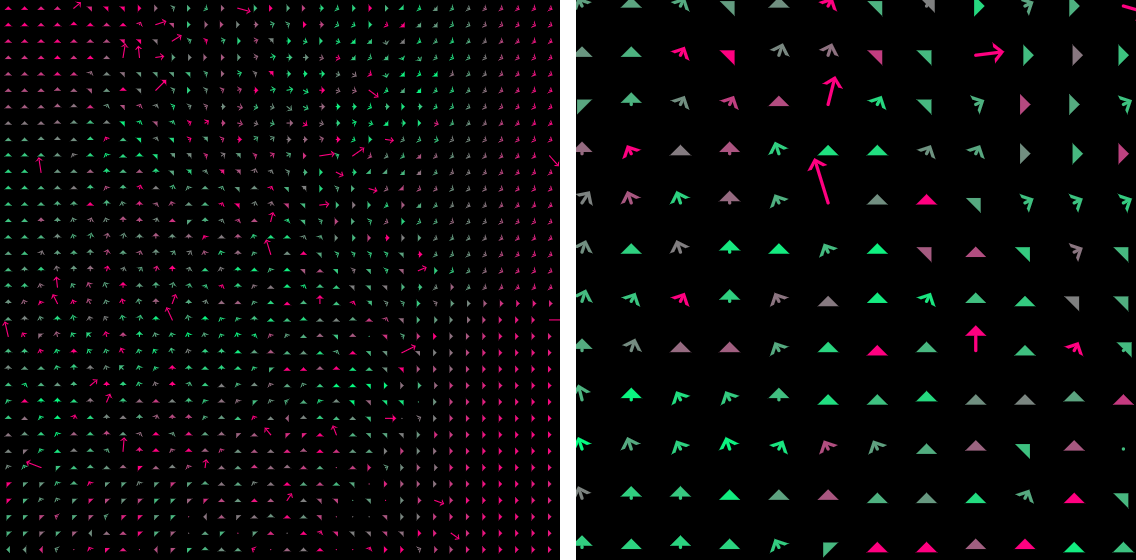
Left: the whole. Right: its middle third, enlarged.
A WebGL 1 fragment shader for this pattern:

```glsl
precision highp float;
// A 34 by 34 grid of small arrows showing a flow field on black.
// Each arrow's step is rounded to whole units, so headings snap; its colour
// runs from green (calm) to pink (hot), with a few long stray arrows.

uniform vec2 u_resolution;

const float UNITS = 512.0;              // canvas side in drawing units
const float COUNT = 34.0;               // arrows across and down
const float PITCH = 15.0;               // spacing of arrow tails
const vec2  FIRST = vec2(7.5, 9.5);     // tail of the lower left arrow
const float HALF_LINE = 0.5;            // half the shaft width
const float HEAD = 2.0;                 // depth of the arrow head
const float STRAY_RATE = 0.022;         // share of stray arrows
const float QUARTER_PI = 0.785398;

float hash(vec2 p) {
  p = fract(p * vec2(0.1031, 0.1137));
  p += dot(p, p.yx + 33.33);
  return fract((p.x + p.y) * p.x * 47.3);
}

float noise(vec2 p) {
  vec2 i = floor(p), f = fract(p);
  f = f * f * (3.0 - 2.0 * f);
  return mix(mix(hash(i), hash(i + vec2(1.0, 0.0)), f.x),
             mix(hash(i + vec2(0.0, 1.0)), hash(i + vec2(1.0)), f.x), f.y);
}

float blob(vec2 p, vec2 centre, vec2 radius) {
  vec2 q = (p - centre) / radius;
  return exp(-dot(q, q));
}

// How unsettled the field is: calm along the sides, rough inside.
float roughness(vec2 p) {
  return smoothstep(0.03, 0.2, p.x + 0.12 * (1.0 - smoothstep(0.4, 0.7, p.y)))
       * (1.0 - smoothstep(0.72, 0.88, p.x));
}

float isStray(vec2 cell, vec2 p) {
  float cluster = smoothstep(0.45, 0.85, noise(cell * 0.4 + 71.0));
  return step(hash(cell + 19.0), STRAY_RATE * (0.4 + 5.0 * cluster) * roughness(p));
}

// Clockwise turn from straight up, in eighths of a circle.
float heading(vec2 cell, vec2 p) {
  float front = mix(0.68, 0.24, smoothstep(0.5, 0.88, p.y));
  float turn = 2.0 * smoothstep(front - 0.2, front + 0.2, p.x);
  turn += 0.6 * smoothstep(0.38, 0.55, p.y) * smoothstep(0.5, 0.78, p.x);
  turn -= 1.0 - smoothstep(0.05, 0.22, p.y + 0.7 * max(p.x - 0.35, 0.0));
  turn -= 0.9 * blob(p, vec2(0.49, 0.28), vec2(0.07, 0.09));
  turn -= 0.55 * blob(p, vec2(0.16, 0.39), vec2(0.12, 0.06));
  float jitter = 1.1 * (noise(cell * 0.45 + 5.0) - 0.5) + 0.9 * (hash(cell + 3.0) - 0.5);
  return turn + jitter * roughness(p);
}

vec2 flowStep(vec2 cell, vec2 p) {
  float reach = 1.1 + 2.9 * blob(p, vec2(0.2, 0.46), vec2(0.24, 0.24))
              + 2.8 * blob(p, vec2(0.53, 0.83), vec2(0.17, 0.16))
              + 1.2 * smoothstep(0.38, 0.5, p.y) * smoothstep(0.6, 0.8, p.x)
              - 0.8 * blob(p, vec2(0.62, 0.14), vec2(0.06, 0.06));
  reach += 1.6 * (hash(cell + 41.0) - 0.45) * roughness(p);
  float stray = isStray(cell, p);
  reach = mix(max(reach, 0.0), mix(7.0, 14.0, hash(cell + 53.0)), stray);
  float angle = QUARTER_PI * (heading(cell, p) + stray * 1.6 * (hash(cell + 61.0) - 0.5));
  return floor(reach * vec2(sin(angle), cos(angle)) + 0.5);
}

float heat(vec2 cell, vec2 p) {
  float corner = 0.75 * smoothstep(0.72, 1.0, p.y) * (1.0 - smoothstep(0.2, 0.35, p.x));
  float rightSide = 0.85 * smoothstep(0.78, 0.97, p.x + 0.07 * (1.0 - smoothstep(0.3, 0.5, p.y)));
  float low = 0.25 * (1.0 - smoothstep(0.05, 0.3, p.y)) * smoothstep(0.1, 0.25, p.x);
  float grain = hash(cell + 83.0);
  float patches = 0.45 * noise(cell * 0.3 + 13.0);
  float rough = roughness(p);
  float t = corner + rightSide + low * rough + patches * (1.0 - 0.8 * rightSide)
          + rough * (0.75 * grain * grain - 0.08) + rough * 0.6 * step(0.9, grain);
  return clamp(max(t, isStray(cell, p)), 0.02, 1.0);
}

// Signed distance to an arrow from the origin to tip.
float arrow(vec2 q, vec2 tip) {
  float len = length(tip);
  if (len < 0.5) return length(q) - HALF_LINE;
  vec2 dir = tip / len;
  float along = dot(q, dir);
  float side = abs(dot(q, vec2(-dir.y, dir.x)));
  float shaft = length(vec2(side, along - clamp(along, 0.0, len))) - HALF_LINE;
  float back = len - along;
  float slope = (side - back) * 0.7071;
  // Axis and diagonal arrows have solid heads; tilted ones have open wings.
  vec2 a = abs(tip);
  bool tilted = min(a.x, a.y) > 0.5 && abs(a.x - a.y) > 0.5;
  float head = max(tilted ? abs(slope) : slope, back - HEAD) - HALF_LINE;
  return min(shaft, head);
}

void main() {
  vec2 pos = gl_FragCoord.xy / u_resolution * UNITS;
  float edge = UNITS / min(u_resolution.x, u_resolution.y);
  vec2 home = floor((pos - FIRST) / PITCH + 0.5);
  vec3 colour = vec3(0.0);

  // Long arrows reach into neighbouring cells.
  for (int j = -1; j <= 1; j++) {
    for (int i = -1; i <= 1; i++) {
      vec2 cell = home + vec2(float(i), float(j));
      if (min(cell.x, cell.y) < 0.0 || max(cell.x, cell.y) > COUNT - 1.0) continue;
      vec2 p = cell / (COUNT - 1.0);
      float d = arrow(pos - FIRST - cell * PITCH, flowStep(cell, p));
      float t = heat(cell, p);
      colour = mix(colour, vec3(t, 1.0 - t, 0.5), clamp(0.5 - d / edge, 0.0, 1.0));
    }
  }
  gl_FragColor = vec4(colour, 1.0);
}
```
